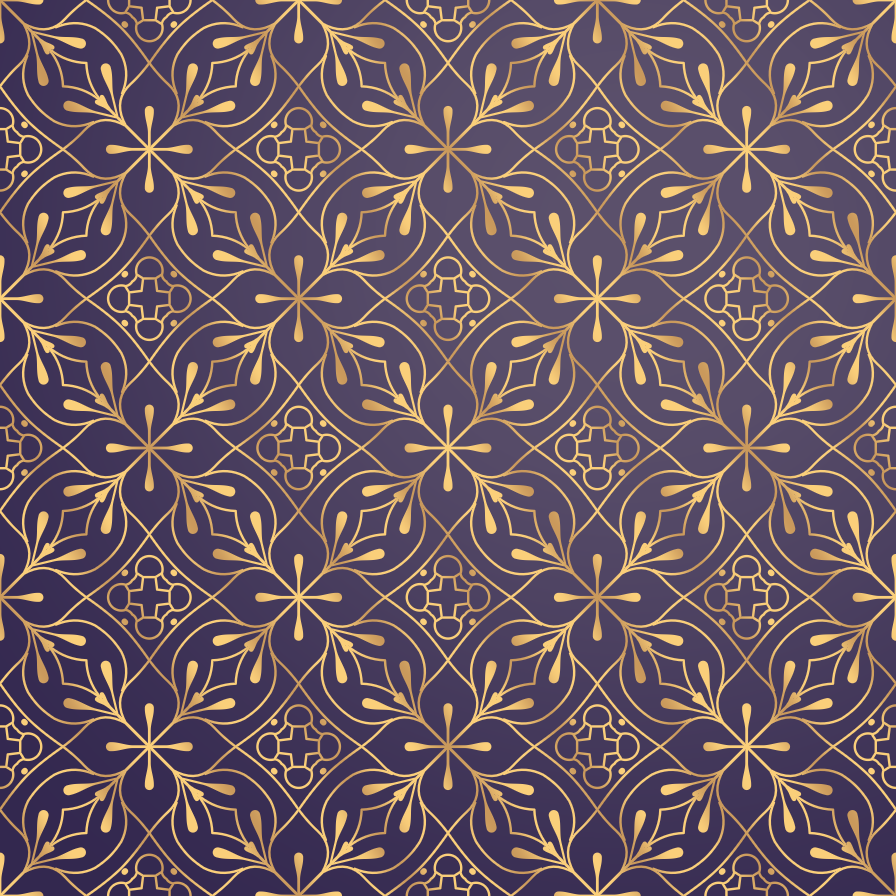
Give the GLSL for this pattern, as a Shadertoy shader.

```glsl
// Gold floral lattice on a violet ground: three by three cells, two flowers each.
// Every cell folds by mirrors into one triangle, where a few curves, tapered
// drops and medallion strokes are joined as a single signed distance.

const float REPEATS = 3.0;
const float HALF_CELL = 192.0;   // design units from flower to medallion
const float STROKE = 1.55;       // half width of the fine lines

const vec3 GOLD_LIGHT = vec3(0.98, 0.81, 0.48);
const vec3 GOLD_DARK = vec3(0.79, 0.60, 0.36);
const vec3 VIOLET_LIGHT = vec3(0.355, 0.312, 0.42);
const vec3 VIOLET_DARK = vec3(0.20, 0.155, 0.31);

float segment(vec2 p, vec2 a, vec2 b) {
    vec2 ab = b - a;
    float t = clamp(dot(p - a, ab) / dot(ab, ab), 0.0, 1.0);
    return length(p - a - ab * t);
}

// Quadratic curve from a to c, pulled towards b.
float curve(vec2 p, vec2 a, vec2 b, vec2 c) {
    const int STEPS = 9;
    float d = 1e5;
    vec2 last = a;
    for (int i = 1; i <= STEPS; i++) {
        float t = float(i) / float(STEPS);
        vec2 next = mix(mix(a, b, t), mix(b, c, t), t);
        d = min(d, segment(p, last, next));
        last = next;
    }
    return d;
}

// Thin stem from a that swells into a round head at b.
float stamen(vec2 p, vec2 a, vec2 b, float stem, float head) {
    vec2 ab = b - a;
    float t = clamp(dot(p - a, ab) / dot(ab, ab), 0.0, 1.0);
    return length(p - a - ab * t) - mix(stem, head, smoothstep(0.42, 0.97, t));
}

// Mirrors a cell into the triangle flower - medallion - leaf centre.
vec2 foldCell(vec2 cell) {
    vec2 q = abs(fract(cell + 0.5) - 0.5) * 2.0;
    if (q.x + q.y > 1.0) q = 1.0 - q.yx;
    if (q.y > q.x) q = q.yx;
    return q * HALF_CELL;
}

float flower(vec2 p) {
    float d = stamen(p, vec2(0), vec2(50, 0), 1.8, 5.8);
    d = min(d, segment(p, vec2(0), vec2(60)) - 1.9);
    d = min(d, stamen(p, vec2(42, 41), vec2(104, 56), 1.4, 6.5));
    return min(d, stamen(p, vec2(48), vec2(67, 61), 1.2, 3.0));
}

float leafLines(vec2 p) {
    // Petal side with an ogee tip
    float d = curve(p, vec2(30), vec2(62, 48), vec2(84, 24));
    d = min(d, curve(p, vec2(84, 24), vec2(95, 12), vec2(111, 0)));
    // Outer edge beside the medallion
    d = min(d, curve(p, vec2(111, 0), vec2(140, 20), vec2(156, 36)));
    // Inner edge around the stamens
    d = min(d, curve(p, vec2(72, 35), vec2(98, 24), vec2(122, 36)));
    d = min(d, curve(p, vec2(122, 36), vec2(133, 43), vec2(141, 51)));
    // Scallop at the leaf centre
    d = min(d, curve(p, vec2(111, 81), vec2(82, 80), vec2(60)));
    return d - STROKE;
}

float medallion(vec2 m) {
    // Cross with braces
    float d = segment(m, vec2(10), vec2(26, 8));
    d = min(d, segment(m, vec2(26, 8), vec2(26, 0)));
    d = min(d, segment(m, vec2(26, 8), vec2(31, 16)));
    d = min(d, curve(m, vec2(31, 16), vec2(25, 17), vec2(22)));
    // Scallop on each axis
    d = min(d, max(abs(length(m - vec2(36, 0)) - 17.0), 30.0 - m.x));
    d -= STROKE;
    // Bead on the diagonal
    return min(d, length(m - vec2(32, 31)) - 3.8);
}

// Sheen slides across each cell, so facing heads catch different light.
vec3 goldSheen(vec2 cell) {
    float wave = abs(fract((cell.x + 0.6 * cell.y) * 2.5) - 0.5) * 2.0;
    return mix(GOLD_DARK, GOLD_LIGHT, smoothstep(0.0, 0.65, wave));
}

vec3 ground(vec2 uv) {
    float reach = length(uv - vec2(0.70, 0.74));
    return mix(VIOLET_LIGHT, VIOLET_DARK, smoothstep(0.08, 0.98, reach));
}

void mainImage(out vec4 fragColor, in vec2 fragCoord) {
    vec2 uv = fragCoord / iResolution.y;
    vec2 cell = uv * REPEATS;
    vec2 p = foldCell(cell);
    float pixel = 2.0 * HALF_CELL * REPEATS / iResolution.y;

    float d = min(flower(p), leafLines(p));
    d = min(d, medallion(vec2(HALF_CELL - p.x, p.y)));

    float ink = clamp(0.5 - d / pixel, 0.0, 1.0);
    fragColor = vec4(mix(ground(uv), goldSheen(cell), ink), 1.0);
}
```
